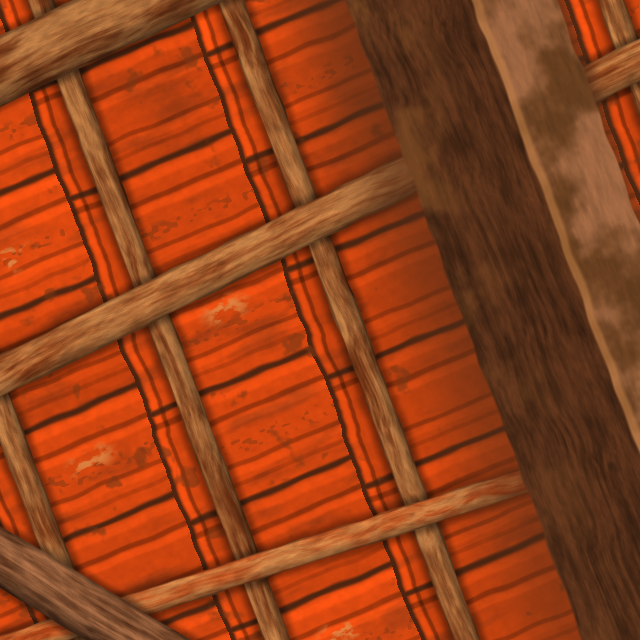
Write a Shadertoy shader that draws this texture.

```glsl
// Underside of a clay tile roof: leaning tile columns, battens, purlins and a heavy beam.
#define ORANGE vec3(0.82, 0.27, 0.06)
#define RUST   vec3(0.64, 0.23, 0.07)
#define BROWN  vec3(0.47, 0.21, 0.08)
#define UMBER  vec3(0.31, 0.17, 0.09)
#define OAK    vec3(0.56, 0.36, 0.23)
#define TAN    vec3(0.75, 0.49, 0.27)
#define COLUMN 0.297    // spacing of battens and tile columns
#define ROW 0.195       // spacing of tile rows
#define LEAN 0.37       // sideways drift of battens and beam per unit of drop
#define BATTEN_X 0.063  // first batten where it meets the top edge
#define RIB 0.075       // distance from tile joint to batten centre
#define BEAM vec3(0.54, 0.736, 0.87)  // beam: left edge, corner, right edge

float hash(vec2 p) {
    return fract(sin(dot(p, vec2(127.1, 311.7))) * 43758.5453);
}

float noise(vec2 p) {
    vec2 i = floor(p), f = fract(p);
    f = f * f * (3.0 - 2.0 * f);
    return mix(mix(hash(i), hash(i + vec2(1, 0)), f.x),
               mix(hash(i + vec2(0, 1)), hash(i + vec2(1, 1)), f.x), f.y);
}

float fbm(vec2 p) {
    float sum = 0.0, amp = 0.5;
    for (int i = 0; i < 4; i++) {
        sum += amp * noise(p);
        p = p * 2.03 + 7.1;
        amp *= 0.5;
    }
    return sum;
}

// Soft stripe of half width w around c
float stripe(float x, float c, float w) {
    return 1.0 - smoothstep(0.3 * w, w, abs(x - c));
}

vec3 tiles(vec2 p, float s) {
    // Ragged column joints, each column stepped down from the last
    float u = s - BATTEN_X + RIB + 0.014 * (fbm(p.yy * vec2(22.0, 3.0)) - 0.5);
    float column = floor(u / COLUMN);
    u -= column * COLUMN;
    float t = (p.y + 0.42 * p.x - 0.166 - 0.057 * column + 0.005 * noise(p * 25.0)) / ROW;
    float row = floor(t), f = fract(t);
    float rnd = hash(vec2(column, row) + 3.0);
    float seam = min(f, 1.0 - f);

    // Fired clay, streaked along the rows
    vec2 along = vec2(p.x - 0.42 * p.y, t * ROW);
    float tone = fbm(along * vec2(9.0, 32.0) + 11.0 * rnd);
    vec3 c = mix(RUST, ORANGE, smoothstep(0.12, 0.5, tone)) * (0.93 + 0.14 * rnd);
    c *= 0.94 + 0.14 * fbm(p * 90.0);

    // Pressed ridges across each tile
    float face = smoothstep(0.05, 0.07, u);
    float groove = stripe(f, 0.27, 0.035) + 0.8 * stripe(f, 0.68, 0.03) + 0.5 * stripe(f, 0.84, 0.03);
    float ridge = stripe(f, 0.34, 0.05) + stripe(f, 0.09, 0.06) + 0.7 * stripe(f, 0.74, 0.05);
    c *= 1.0 + face * (0.13 * ridge - 0.27 * groove);
    float fleck = smoothstep(0.6, 0.75, noise(along * vec2(110.0, 170.0))) * stripe(f, 0.54, 0.1);
    c = mix(c, BROWN, 0.45 * fleck * face * step(0.3, rnd));

    // Raised rib beside the joint
    float rib = 1.0 - face;
    c *= 1.0 + rib * (0.16 * stripe(u, 0.016, 0.007) - 0.3 * stripe(u, 0.026, 0.005));
    c *= 1.0 - 0.3 * rib * stripe(f, 0.12, 0.04);

    // Dark gaps and grime, then a pale lichen patch on some tiles
    float gap = 1.0 - smoothstep(0.008, 0.035 + 0.02 * noise(p * 40.0), seam);
    gap = max(gap, stripe(u, 0.002, 0.009));
    c = mix(c, UMBER * 0.7, 0.85 * gap);
    c = mix(c, BROWN, 0.6 * smoothstep(0.66, 0.76, fbm(p * 24.0 + 5.0)));
    vec2 spot = vec2(u - 0.19, (f - 0.45) * ROW) + 0.05 * (vec2(rnd, fract(rnd * 17.0)) - 0.5);
    float lichen = smoothstep(0.42, 0.6, fbm(along * vec2(45.0, 80.0)));
    lichen *= (1.0 - smoothstep(0.012, 0.045, length(spot * vec2(0.8, 1.4)))) * step(0.55, rnd);
    return mix(c, TAN * 1.15, 0.75 * lichen);
}

// Grained timber; q.x runs along the plank, q.y across it
vec3 wood(vec2 q, vec3 dark, vec3 light) {
    float grain = fbm(q * vec2(10.0, 150.0) + 2.5 * noise(q * 16.0));
    float stain = fbm(q * vec2(18.0, 45.0) + 9.0);
    vec3 c = mix(dark, light, smoothstep(0.2, 0.65, 0.5 * grain + 0.5 * stain));
    return c * (0.82 + 0.35 * fbm(q * vec2(70.0, 190.0)));
}

// Lays a plank with a contact shadow; its far side is darker
void plank(inout vec3 col, vec2 q, float halfWidth, vec3 dark, vec3 light) {
    float side = q.y / halfWidth;
    float d = abs(q.y) - halfWidth + 0.004 * (noise(q * 30.0) - 0.5);
    col *= 1.0 - 0.4 * (1.0 - smoothstep(0.0, 0.018, d));
    vec3 c = wood(q, dark, light) * mix(1.06, 0.72, smoothstep(0.1, 0.9, side));
    c *= 1.0 - 0.35 * smoothstep(0.82, 1.0, abs(side));
    col = mix(col, c, 1.0 - smoothstep(-0.0015, 0.0015, d));
}

void mainImage(out vec4 fragColor, in vec2 fragCoord) {
    vec2 p = fragCoord / iResolution.xy;
    p.y = 1.0 - p.y;  // measure down from the top
    float s = p.x - LEAN * p.y;
    vec3 col = tiles(p, s);

    // Battens, one per tile column
    float k = floor((s - BATTEN_X) / COLUMN + 0.5);
    plank(col, vec2(p.y + 3.0 * k, s - BATTEN_X - k * COLUMN), 0.021, BROWN * 0.85, TAN * 0.93);

    // Purlins crossing the battens
    plank(col, vec2(p.x, p.y - 0.11 + 0.47 * p.x), 0.056, BROWN * 0.85, TAN * 0.9);
    plank(col, vec2(p.x + 2.0, p.y - 0.588 + 0.495 * p.x), 0.034, BROWN, TAN);
    plank(col, vec2(p.x + 4.0, p.y - 1.014 + 0.32 * p.x), 0.021, RUST, TAN * 1.05);

    // Broad shade beside the beam, deepest near the top
    float shade = smoothstep(BEAM.x - 0.17, BEAM.x, s) * (1.0 - smoothstep(BEAM.z, BEAM.z + 0.03, s));
    col = mix(col, UMBER, shade * mix(0.7, 0.45, p.y));

    // Beam: mossy dark face and worn lit face
    vec2 q = vec2(p.y + 6.0, s);
    float edge = s + 0.006 * (noise(p * 28.0) - 0.5);
    vec3 under = wood(q, UMBER * 0.75, UMBER * 1.2);
    float moss = smoothstep(0.4, 0.7, fbm(p * vec2(22.0, 16.0))) * (1.0 - smoothstep(0.0, 0.16, s - BEAM.x));
    under = mix(under, OAK * vec3(0.95, 0.9, 0.65), 0.65 * moss * (1.0 - 0.7 * p.y));
    vec3 lit = mix(BROWN * vec3(0.85, 1.15, 1.5), OAK * 1.1, smoothstep(0.25, 0.6, fbm(p * 15.0)));
    lit *= 0.85 + 0.3 * fbm(q * vec2(40.0, 120.0));
    lit = mix(lit, TAN, 0.55 * stripe(edge, BEAM.y + 0.006, 0.012));
    vec3 beam = mix(under, lit, smoothstep(-0.003, 0.003, edge - BEAM.y));
    float inside = smoothstep(-0.003, 0.003, edge - BEAM.x) * smoothstep(-0.002, 0.002, BEAM.z - edge);
    col = mix(col, beam, inside);

    // Diagonal brace in the lower left corner
    plank(col, vec2(p.x + 8.0, p.y - 0.87 - 0.6 * p.x), 0.049, UMBER, OAK * 1.1);
    fragColor = vec4(clamp(col, 0.0, 1.0), 1.0);
}
```
